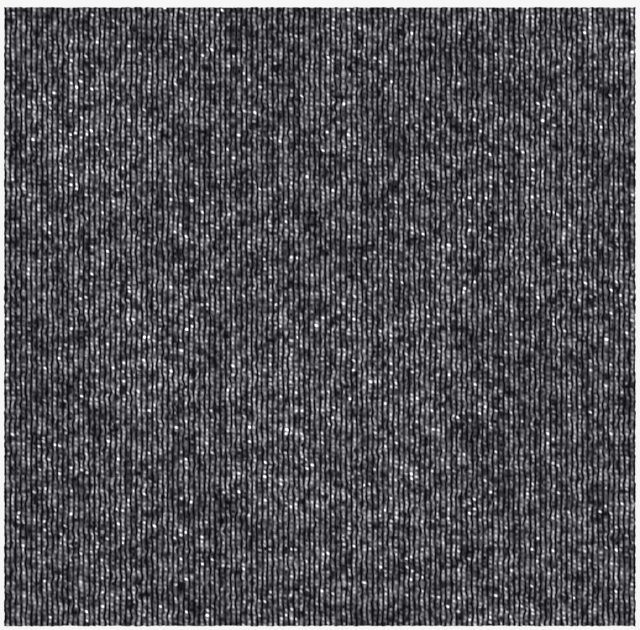
Reproduce this texture procedurally as a WebGL 2 fragment shader.

```glsl
#version 300 es
precision highp float;
// Charcoal ribbed loop-pile carpet tile on an off-white margin.

uniform vec2 u_resolution;
out vec4 fragColor;

const float TAU = 6.2831853;

float hash(vec2 p) {
    return fract(sin(dot(p, vec2(127.1, 311.7))) * 43758.5453);
}

float noise(vec2 p) {
    vec2 i = floor(p), f = fract(p);
    f = f * f * (3.0 - 2.0 * f);
    return mix(mix(hash(i), hash(i + vec2(1, 0)), f.x),
               mix(hash(i + vec2(0, 1)), hash(i + vec2(1, 1)), f.x), f.y);
}

// Brightness of the pile: 122 ribs across, 136 loops down each rib.
float pile(vec2 uv) {
    vec2 grid = uv * vec2(122.0, 136.0);

    // Ribs stay upright with a slight shiver; rows of loops are staggered.
    grid.x += 0.35 * (noise(grid * vec2(0.8, 0.7)) - 0.5);
    vec2 fibre = grid;
    float rib = floor(grid.x);
    float across = fract(grid.x) - 0.5;
    grid.y += hash(vec2(rib, 7.0)) + 0.25 * across;
    vec2 loopId = vec2(rib, floor(grid.y));
    float along = fract(grid.y) - 0.5;

    // Rounded rib, beaded by its loops; fibres bridge some of the grooves.
    float bridge = 0.3 * smoothstep(0.4, 0.9, noise(fibre + 57.0));
    float ridge = mix(pow(0.5 + 0.5 * cos(TAU * across), 0.75), 0.8, bridge);
    float bead = 1.0 - 0.14 * ridge * (1.0 - cos(TAU * along));

    // Yarn tone: soft loop-sized shading with finer fibres over it.
    float yarn = 0.55 * noise(fibre * vec2(0.9, 0.8) + 12.0)
               + 0.45 * noise(fibre * vec2(1.8, 1.6) + 31.0);
    float tone = 0.035 + ridge * bead * (0.02 + 0.95 * yarn);

    // Pale flecks on scattered loops.
    vec2 offset = 0.3 * (vec2(hash(loopId + 3.1), hash(loopId + 8.6)) - 0.5);
    float spot = 1.0 - smoothstep(0.1, 0.55, length(vec2(across, along) - offset));
    tone += 0.5 * spot * pow(hash(loopId + 17.0), 12.0);

    // Stray dark gaps and broad, faintly streaked wear.
    tone *= 1.0 - 0.35 * smoothstep(0.7, 0.95, noise(fibre * 0.9 + 90.0));
    float wear = 0.6 * noise(uv * vec2(9.0, 5.0)) + 0.4 * noise(uv * vec2(38.0, 14.0));
    return tone * (0.88 + 0.28 * wear);
}

void main() {
    vec2 uv = gl_FragCoord.xy / u_resolution;

    vec3 carpet = pile(uv) + vec3(0.0, 0.0, 0.02);

    // Tile outline, a little fuzzy where loops reach the edge.
    vec2 fuzz = 0.0015 * (vec2(noise(uv.yy * 160.0), noise(uv.xx * 160.0 + 50.0)) - 0.5);
    vec2 low = uv - vec2(0.0070, 0.0066) + fuzz;
    vec2 high = vec2(0.9925, 0.9880) - uv + fuzz;
    float inside = min(min(low.x, low.y), min(high.x, high.y));
    float pixel = 1.0 / min(u_resolution.x, u_resolution.y);
    float cover = smoothstep(-pixel, pixel, inside);

    vec3 margin = vec3(0.965);
    fragColor = vec4(mix(margin, clamp(carpet, 0.0, 1.0), cover), 1.0);
}
```
